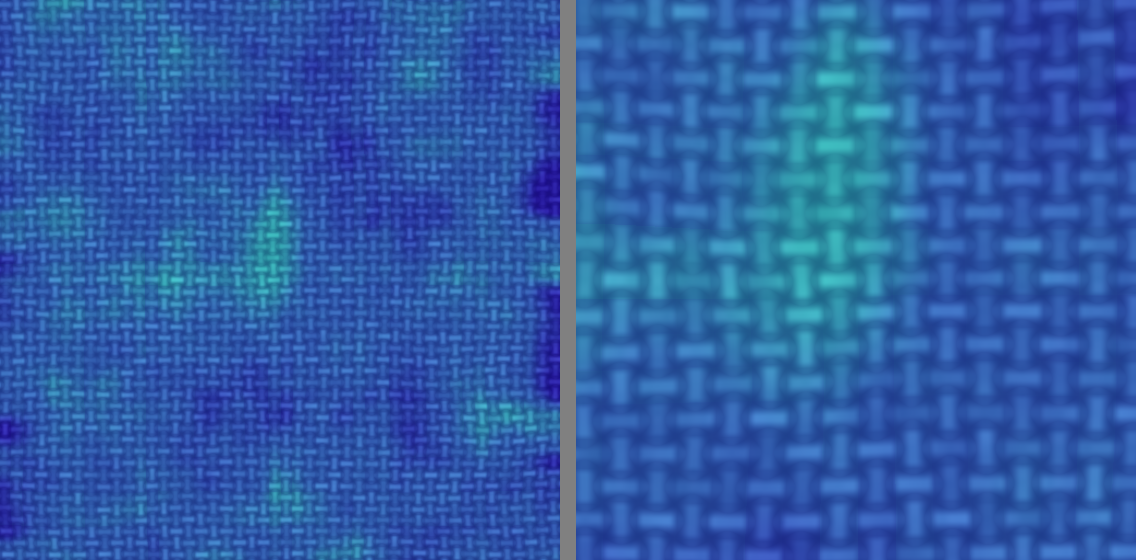
Left: the whole. Right: its middle third, enlarged.
Write a WebGL 2 fragment shader that draws this texture.

```glsl
#version 300 es
precision highp float;

uniform vec2 u_resolution;
out vec4 fragColor;

#define THREADS vec2(46.0, 49.0)
#define THREAD_CORE 0.03
#define THREAD_EDGE 0.48
#define UNDERLAY 0.42
#define WOBBLE 0.4
#define WEAR 0.5
#define BLOTCH_GAIN 0.68
#define GAP_TINT vec3(0.66, 0.68, 0.83)
#define PURPLE vec3(0.15, 0.08, 0.62)
#define BLUE vec3(0.195, 0.365, 0.68)
#define TEAL vec3(0.19, 0.68, 0.66)
#define SHEEN vec3(0.08, 0.13, 0.10)

float hash(vec2 p) {
    vec3 q = fract(p.xyx * vec3(0.1031, 0.1030, 0.0973));
    q += dot(q, q.yzx + 33.33);
    return fract((q.x + q.y) * q.z);
}

float noise(vec2 p) {
    vec2 cell = floor(p);
    vec2 f = fract(p);
    f = f * f * (3.0 - 2.0 * f);
    float low = mix(hash(cell), hash(cell + vec2(1.0, 0.0)), f.x);
    float high = mix(hash(cell + vec2(0.0, 1.0)), hash(cell + 1.0), f.x);
    return mix(low, high, f.y);
}

float fbm(vec2 p) {
    float sum = 0.0;
    float gain = 0.55;
    for (int i = 0; i < 3; i++) {
        sum += gain * noise(p);
        p = p * 2.1 + 17.3;
        gain *= 0.5;
    }
    return sum / 0.9625;
}

// Rounded cross-section of one thread
float threadProfile(float offset) {
    return 1.0 - smoothstep(THREAD_CORE, THREAD_EDGE, abs(offset));
}

// Height of the raised part of a thread, from the phase along it
float crest(float phase) {
    return smoothstep(0.05, 0.75, 0.5 + 0.5 * cos(3.14159 * phase));
}

// Plain weave: each thread passes over and under its neighbours in turn
float weave(vec2 p) {
    vec2 id = floor(p);
    vec2 f = fract(p) - 0.5;
    float weftBody = threadProfile(f.y);
    float warpBody = threadProfile(f.x);
    float weft = weftBody * crest(p.x - 0.5 + id.y);
    float warp = 0.92 * warpBody * crest(p.y + 0.5 + id.x);
    weft *= 1.0 - WEAR * noise(vec2(p.x * 0.5, id.y * 3.7));
    warp *= 1.0 - WEAR * noise(vec2(id.x * 3.7 + 90.0, p.y * 0.5));
    float underlay = UNDERLAY * max(weftBody, warpBody);
    return max(underlay, max(weft, warp));
}

// Tall stain, narrow at the top and leaning left at the foot
float stain(vec2 uv) {
    float rise = clamp((uv.y - 0.42) / 0.28, 0.0, 1.0);
    float width = mix(0.078, 0.036, rise);
    vec2 d = (uv - vec2(mix(0.470, 0.500, rise), 0.555)) / vec2(width, 0.155);
    return exp(-dot(d, d) * (0.6 + 0.6 * dot(d, d)));
}

// Dye level: 0 is purple, 0.5 is blue, 1 is teal
float dyeLevel(vec2 uv, vec2 threadId) {
    float level = 0.505 + BLOTCH_GAIN * (fbm(uv * 8.0 + 3.0) - 0.5);
    level += 0.08 * smoothstep(0.75, 1.0, noise(uv * 10.0 + 41.0));
    level += 0.08 * (hash(vec2(threadId.x, 7.0)) - 0.5);
    level += 0.05 * (hash(vec2(19.0, threadId.y)) - 0.5);
    // Dark pools along the side edges
    float side = smoothstep(0.90, 1.0, uv.x) + 0.5 * smoothstep(0.0, 0.08, 0.08 - uv.x);
    level -= 0.55 * side * smoothstep(0.35, 0.85, noise(vec2(uv.x * 4.0, uv.y * 17.0)));
    return clamp(mix(level, 0.9, stain(uv)), 0.0, 1.0);
}

void main() {
    vec2 uv = gl_FragCoord.xy / u_resolution;
    vec2 drift = vec2(noise(uv * 9.0), noise(uv * 9.0 + 50.0)) - 0.5;
    vec2 p = uv * THREADS + WOBBLE * drift;

    // Dye colour
    float level = dyeLevel(uv, floor(p));
    vec3 colour = mix(PURPLE, BLUE, smoothstep(0.0, 0.5, level));
    colour = mix(colour, TEAL, smoothstep(0.46, 1.0, level));

    // Thread shading and sheen
    float light = weave(p);
    colour *= mix(GAP_TINT, vec3(1.08), light);
    colour += SHEEN * light * light;
    colour += 0.02 * (noise(p * 4.0) - 0.5);
    fragColor = vec4(clamp(colour, 0.0, 1.0), 1.0);
}
```
